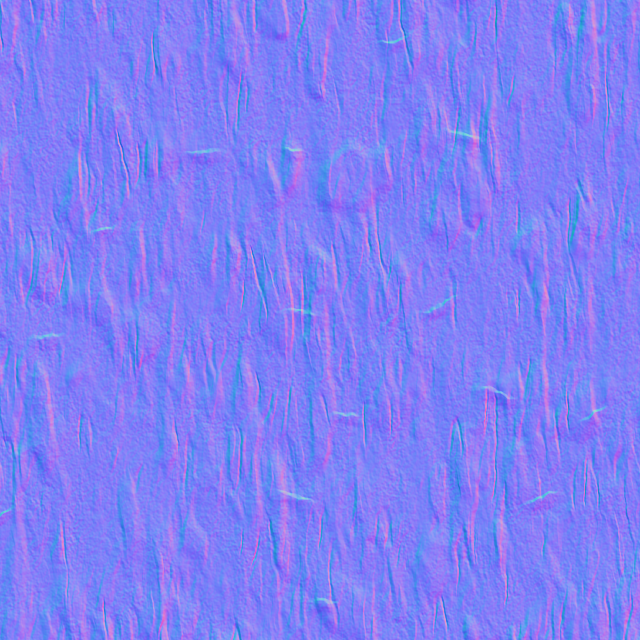
A Shadertoy shader for this texture map:

```glsl
// Tangent-space normal map of weathered bark: upright flakes, ragged cracks, fine grain and rare ledges.

// Integer hash giving two values in 0..1 per lattice cell
vec2 hash2(vec2 cell) {
    uvec2 v = uvec2(ivec2(floor(cell)) + 4096);
    v = v * 1664525u + 1013904223u;
    v.x += v.y * 1664525u;
    v.y += v.x * 1664525u;
    v ^= v >> 16u;
    v.x += v.y * 1664525u;
    v.y += v.x * 1664525u;
    v ^= v >> 16u;
    return vec2(v & 65535u) / 65535.0;
}

float cornerSlope(vec2 cell, vec2 offset) {
    return dot(hash2(cell) * 2.4 - 1.2, offset);
}

// Gradient noise, about -0.7..0.7
float noise(vec2 p) {
    vec2 i = floor(p), f = p - i;
    vec2 u = f * f * f * (f * (f * 6.0 - 15.0) + 10.0);
    vec2 e = vec2(1, 0);
    float low = mix(cornerSlope(i, f), cornerSlope(i + e.xy, f - e.xy), u.x);
    float high = mix(cornerSlope(i + e.yx, f - e.yx), cornerSlope(i + 1.0, f - 1.0), u.x);
    return mix(low, high, u.y);
}

// Raised plate with one sloping rim, soft by the given width
float flake(vec2 p, float rim) {
    return smoothstep(-rim, rim, noise(p));
}

// Rare, short and crooked breaks whose upper lip faces up
float ledges(vec2 p) {
    vec2 grid = vec2(5, 7);
    p.x += 0.083 * floor(p.y * grid.y);
    vec2 cell = floor(p * grid);
    vec2 rnd = hash2(cell + 70.0), pick = hash2(cell + 190.0);
    vec2 d = p - (cell + 0.5) / grid - (rnd - 0.5) * vec2(0.1, 0.06);
    d.y -= d.x * (pick.y * 0.9 - 0.3) + 0.008 * noise(p * 38.0) + 0.003 * noise(p * 110.0);
    float lip = smoothstep(-0.022, 0.0, d.y) * (1.0 - smoothstep(0.0, 0.006, d.y));
    float span = 1.0 - smoothstep(0.1, 1.0, abs(d.x) / (0.015 + 0.028 * rnd.x));
    return lip * span * step(pick.x, 0.27);
}

float height(vec2 p) {
    // Wavering of the fibres, ragged at small scale
    vec2 q = p;
    q.x += 0.010 * noise(p * vec2(13, 8)) + 0.003 * noise(p * vec2(50, 34) + 7.0);
    q.x += 0.0011 * noise(p * vec2(90, 110) + 63.0);
    q.y += 0.007 * noise(p * 24.0 + 15.0);

    // Rough and calm areas
    float rough = smoothstep(-0.3, 0.3, noise(p * vec2(6, 3.5) + 3.7) + 0.5 * noise(p * 10.0 + 21.0));

    // Swells and ribs
    float h = 0.003 * noise(q * vec2(18, 4) + 40.0);
    h += 0.0028 * mix(0.6, 1.0, rough) * noise(q * vec2(38, 8) + 55.0);

    // Flakes of three sizes, each fading in and out along its rim
    float large = smoothstep(-0.1, 0.3, noise(q * vec2(17, 9) + 31.0) + 0.35 * (rough - 0.4));
    float small = smoothstep(-0.15, 0.3, noise(q * vec2(30, 15) + 83.0) + 0.35 * (rough - 0.4));
    h += 0.0034 * large * flake(q * vec2(27, 5) + 11.0, 0.11);
    h += 0.0016 * small * flake(q * vec2(56, 11) + 97.0, 0.12);
    h += 0.0005 * mix(0.4, 1.0, rough) * flake(q * vec2(110, 26) + 230.0, 0.2);

    // Narrow cracks in short runs
    float run = smoothstep(0.08, 0.3, noise(q * vec2(26, 10) + 140.0) + 0.2 * (rough - 0.5));
    h -= 0.002 * run * (1.0 - smoothstep(0.0, 0.13, abs(noise(q * vec2(40, 7) + 170.0))));

    // Ledges
    h += 0.0026 * ledges(p);

    // Fine grain, uneven in strength
    float grain = 0.9 + 0.8 * noise(p * vec2(22, 16) + 260.0);
    h += 0.0006 * noise(q * vec2(100, 62) + 120.0);
    h += 0.0005 * grain * noise(p * vec2(190, 140) + 150.0);
    h += 0.0003 * grain * noise(p * vec2(250, 240) + 300.0);
    return h;
}

void mainImage(out vec4 fragColor, in vec2 fragCoord) {
    vec2 p = fragCoord / iResolution.xy;

    // Surface slope by central differences
    vec2 e = vec2(0.0008, 0);
    vec2 slope = vec2(height(p + e.xy) - height(p - e.xy),
                      height(p + e.yx) - height(p - e.yx)) / (2.0 * e.x);

    // Faces turned left also lean slightly upward
    slope.y -= 0.2 * max(slope.x - 0.12, 0.0);

    vec3 normal = normalize(vec3(-slope, 1.0));
    fragColor = vec4((0.5 + 0.5 * normal) * vec3(1, 1, 0.975), 1.0);
}
```
